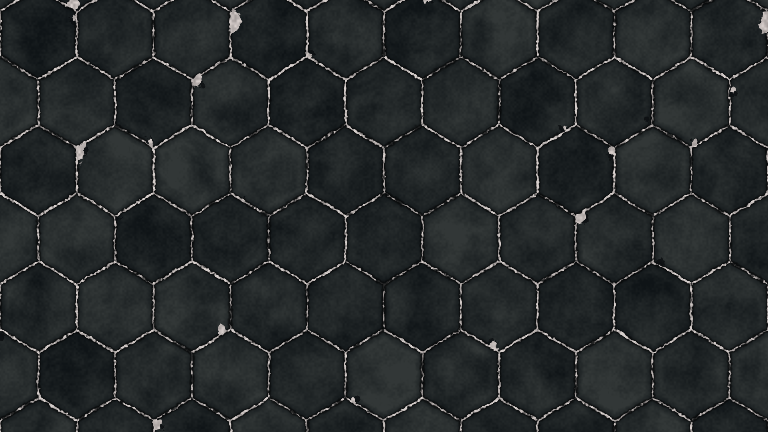
Write a Shadertoy shader that draws this texture.

```glsl
// Dark slate floor of pointy-top hexagon tiles, ten across and about six rows down.
// Each tile gets its own tone and cloudy stains; thin crumbling pale grout runs in
// a dark joint, and a few tiles have chipped borders showing plaster.

float hash(vec2 p) {
    return fract(sin(dot(p, vec2(127.1, 311.7))) * 43758.5);
}

float noise(vec2 p) {
    vec2 i = floor(p), f = fract(p);
    f = f * f * (3.0 - 2.0 * f);
    return mix(mix(hash(i), hash(i + vec2(1, 0)), f.x),
               mix(hash(i + vec2(0, 1)), hash(i + vec2(1, 1)), f.x), f.y);
}

float fbm(vec2 p) {
    float sum = 0.0, amp = 0.5;
    for (int i = 0; i < 5; i++) {
        sum += amp * noise(p);
        p = mat2(1.6, 1.2, -1.2, 1.6) * p + 5.3;
        amp *= 0.5;
    }
    return sum / 0.97;
}

// Centre of the hexagon (of width 1) that contains q
vec2 hexCentre(vec2 q) {
    vec2 grid = vec2(1.0, 1.732);
    vec2 a = round(q / grid) * grid;
    vec2 b = (floor(q / grid) + 0.5) * grid;
    return dot(q - a, q - a) < dot(q - b, q - b) ? a : b;
}

// Direction of the hexagon side that faces the given angle
vec2 sideNormal(float angle) {
    float a = round(angle / 1.0472) * 1.0472;
    return vec2(cos(a), sin(a));
}

void mainImage(out vec4 fragColor, in vec2 fragCoord) {
    // Tile units, measured from the top left, slightly stretched vertically
    float pixel = 10.0 / iResolution.x;
    vec2 q = vec2(fragCoord.x, iResolution.y - fragCoord.y) * pixel;
    q = (q - vec2(0.5, 0.443)) * vec2(1.0, 0.975);

    // Hand-laid wobble of the joints, with a fine jagged part
    vec2 w = q + 0.016 * (vec2(noise(q * 9.0), noise(q * 9.0 + 40.0)) - 0.5);
    w += 0.018 * (vec2(noise(q * 32.0), noise(q * 32.0 + 70.0)) - 0.5);
    vec2 centre = hexCentre(w);
    vec2 p = w - centre;
    vec2 id = round(centre * vec2(2.0, 1.1547));
    vec2 normal = sideNormal(atan(p.y, p.x));
    float d = 0.5 - dot(p, normal);
    float edgeRnd = hash(round((centre + 0.5 * normal) * vec2(4.0, 2.3094)) + 17.0);

    // Slate: tile tone, cloudy stains, fine grain and a shaded rim
    float tone = 0.58 + 0.62 * (hash(id) - 0.5);
    tone += 1.5 * (fbm(q * 2.8 + id * 7.0) - 0.5);
    tone += 0.3 * (noise(q * 38.0) - 0.5);
    tone += 0.12 * smoothstep(0.03, 0.08, d) * (1.0 - smoothstep(0.08, 0.16, d));
    tone *= mix(0.55, 1.0, smoothstep(0.03, 0.12, d));
    vec3 color = mix(vec3(0.07, 0.09, 0.10), vec3(0.18, 0.20, 0.20), clamp(tone, -0.1, 1.15));

    // Dark joint, with gritty grout crumbled away in places
    color *= mix(0.4, 1.0, smoothstep(0.012, 0.045, d));
    float grit = noise(q * 42.0 + 9.0);
    float halfWidth = 0.008 + 0.004 * edgeRnd + 0.014 * (grit - 0.45);
    float grout = 1.0 - smoothstep(halfWidth - 0.5 * pixel, halfWidth + 0.5 * pixel, d);
    float wear = noise(q * 24.0) + 0.45 * edgeRnd + 0.2 * noise(q * 4.0);
    grout *= mix(0.15, 1.0, smoothstep(0.35, 0.7, wear));
    float light = clamp(0.4 + 0.4 * edgeRnd + 1.0 * (grit - 0.5), 0.0, 1.0);
    color = mix(color, mix(vec3(0.42, 0.40, 0.40), vec3(0.84, 0.81, 0.80), light), grout);

    // Chips: ragged spots near a corner of some tiles, pale or burnt
    float corner = (floor(hash(id + 3.1) * 6.0) + 0.5) * 1.0472 + 0.5 * (hash(id + 5.7) - 0.5);
    vec2 outward = vec2(cos(corner), sin(corner));
    vec2 spot = outward * 0.475 / dot(outward, sideNormal(corner));
    float size = mix(0.035, 0.12, pow(hash(id + 8.3), 2.0));
    float ragged = 0.14 * (fbm(q * 13.0) - 0.5);
    float chip = length((p - spot) * vec2(1.25, 0.75)) + ragged;
    float burn = length(p - spot * 0.93) - ragged * 1.5;
    float damaged = step(hash(id + 12.9), 0.26);
    float pale = step(0.2, hash(id + 21.4));
    float burnMask = 1.0 - smoothstep(size * 0.5, size * 0.5 + 1.5 * pixel, burn);
    float chipMask = 1.0 - smoothstep(size - 0.6 * pixel, size + 0.6 * pixel, chip);
    color = mix(color, vec3(0.04, 0.05, 0.06), 0.8 * damaged * burnMask);
    vec3 plaster = vec3(0.74, 0.71, 0.70) * (0.85 + 0.3 * noise(q * 30.0));
    color = mix(color, plaster, damaged * pale * chipMask);

    fragColor = vec4(color, 1.0);
}
```
